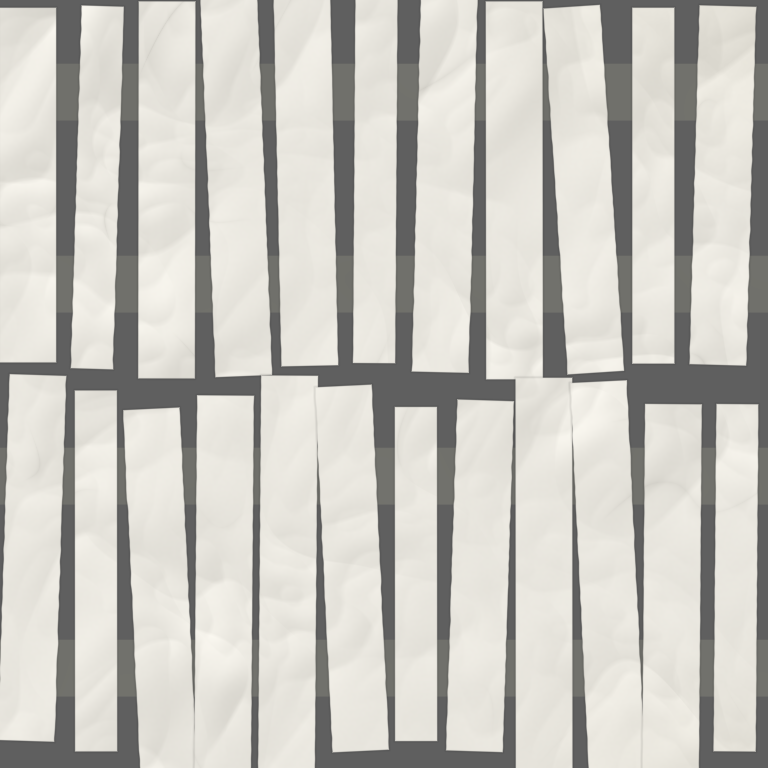
Write a three.js fragment shader that draws this pattern.

```glsl
varying vec2 vUv;

#define TOP_COUNT 11.0
#define LOW_COUNT 12.0
#define STRIP_WIDTH 0.074
#define NARROW_WIDTH 0.055
#define LEAN_RIGHT 0.032
#define LEAN_LEFT 0.066
#define EDGE_SOFT 0.0011
#define TEAR 0.0012
#define CREASE 0.62
#define PAPER vec3(0.912, 0.902, 0.872)
#define GROUND vec3(0.372)
#define BAND vec3(0.44, 0.44, 0.42)

const float TAU = 6.28318;

vec2 hashGradient(vec2 cell) {
  float h = fract(sin(dot(cell, vec2(127.1, 311.7))) * 43758.5);
  return vec2(cos(TAU * h), sin(TAU * h));
}

float gradientNoise(vec2 p) {
  vec2 i = floor(p), f = fract(p);
  vec2 u = f * f * f * (f * (f * 6.0 - 15.0) + 10.0);
  float a = dot(hashGradient(i), f);
  float b = dot(hashGradient(i + vec2(1, 0)), f - vec2(1, 0));
  float c = dot(hashGradient(i + vec2(0, 1)), f - vec2(0, 1));
  float d = dot(hashGradient(i + vec2(1, 1)), f - vec2(1, 1));
  return mix(mix(a, b, u.x), mix(c, d, u.x), u.y);
}

float wave(float i, float period) {
  return cos(TAU * i / period);
}

// Height of the crumpled sheet: folds lie where the noise crosses zero
float foldHeight(vec2 p) {
  float height = 0.0, amount = 1.0;
  for (int k = 0; k < 3; k++) {
    height += amount * abs(gradientNoise(p));
    p = mat2(1.5, 1.1, -1.1, 1.5) * p + 7.3;
    amount *= 0.38;
  }
  return height;
}

vec3 paperColor(vec2 p) {
  vec2 q = p * vec2(5.5, 4.5) + 0.5 * gradientNoise(p * 4.0 + 9.0);
  float relief = foldHeight(q + vec2(0.02, -0.03)) - foldHeight(q);
  float wear = smoothstep(-0.3, 0.4, gradientNoise(p * 3.0 + 4.0) + 0.3 * (p.y - 0.5));
  float fold = gradientNoise(q * 1.3 + 21.0);
  float line = exp(-abs(fold) * 70.0) * smoothstep(0.1, 0.45, gradientNoise(q * 1.7 + 2.0));
  float grain = gradientNoise(p * 170.0);
  float tone = CREASE * relief * (0.35 + wear) - 0.06 * line * wear + 0.004 * grain;
  float age = smoothstep(0.5, 1.1, p.x) * smoothstep(0.2, 0.55, abs(p.y - 0.45));
  return PAPER + tone - age * vec3(0.018, 0.02, 0.028);
}

// Signed distance to strip i of a row
float stripDistance(vec2 p, float i, bool top) {
  float center = top ? (i + 0.4) / (TOP_COUNT + 0.05) : (i + 0.5) / LOW_COUNT;
  float turn = top ? sin(TAU * 0.22 * i) : wave(i, 3.5);
  float bend = turn * turn * turn;
  float lean = bend * (bend > 0.0 ? LEAN_RIGHT : LEAN_LEFT);
  float narrow = smoothstep(0.4, 0.95, wave(i - 1.0, top ? 4.0 : 2.5));
  float width = mix(STRIP_WIDTH, NARROW_WIDTH, narrow);

  float low = top ? 0.517 + 0.011 * wave(i, 4.7) : 0.008 + 0.027 * wave(i, 6.0);
  float high = top ? 1.0 - 0.01 * wave(i, 9.0) : 0.49 + 0.022 * wave(i, 4.2);
  float middle = 0.5 * (low + high);

  // Slanted cuts are slightly ragged, straight ones are clean
  float ragged = TEAR * min(abs(bend) * 2.0, 1.0) * gradientNoise(vec2(p.x * 9.0 + i * 5.0, p.y * 65.0));
  vec2 offset = p - vec2(center, middle);
  vec2 local = vec2(offset.x - lean * offset.y, offset.y + lean * offset.x);
  vec2 d = abs(local) - 0.5 * vec2(width, high - low);
  d.x += ragged;
  return length(max(d, 0.0)) + min(max(d.x, d.y), 0.0);
}

void layStrip(inout vec3 color, vec3 paper, float d) {
  float shadow = 1.0 - smoothstep(0.0, 0.0035, d);
  color *= 1.0 - 0.1 * shadow;
  float rim = smoothstep(-0.002, 0.0, d);
  float cover = 1.0 - smoothstep(-EDGE_SOFT, EDGE_SOFT, d);
  color = mix(color, paper * (1.0 - 0.05 * rim), cover);
}

void main() {
  // Dark ground with four faint level bands
  float bandDistance = abs(fract((vUv.y - 0.13) * 4.0 + 0.5) - 0.5) / 4.0 - 0.037;
  vec3 color = mix(BAND, GROUND, smoothstep(-EDGE_SOFT, EDGE_SOFT, bandDistance));
  color += 0.012 * gradientNoise(vUv * 5.0) * step(bandDistance, 0.0);

  // Two rows of paper strips cut from one crumpled sheet
  vec3 paper = paperColor(vUv);
  for (int k = 0; k < 12; k++) {
    float i = float(k);
    if (i < LOW_COUNT) layStrip(color, paper, stripDistance(vUv, i, false));
    if (i < TOP_COUNT) layStrip(color, paper, stripDistance(vUv, i, true));
  }
  gl_FragColor = vec4(color, 1.0);
}
```
